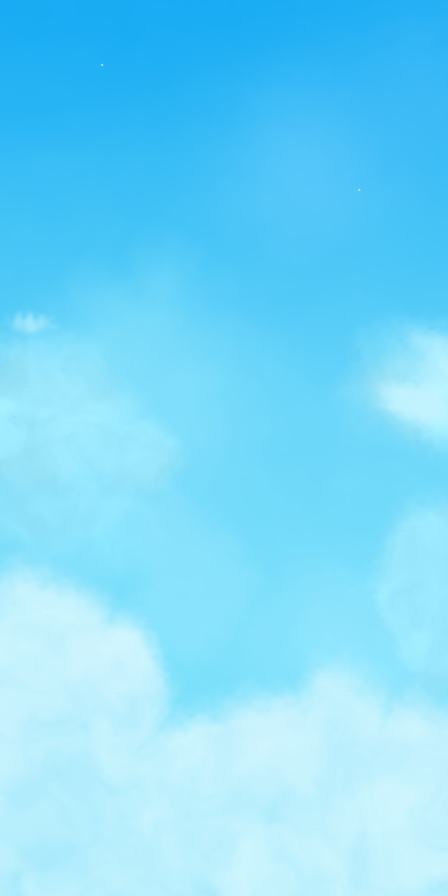
Give the GLSL for this texture, as a Shadertoy shader.

```glsl
float hash(vec2 p) {
    vec3 q = fract(vec3(p.xyx) * 0.1031);
    q += dot(q, q.yzx + 33.33);
    return fract((q.x + q.y) * q.z);
}

float noise(vec2 p) {
    vec2 i = floor(p), f = fract(p);
    f = f * f * (3.0 - 2.0 * f);
    return mix(mix(hash(i), hash(i + vec2(1, 0)), f.x),
               mix(hash(i + vec2(0, 1)), hash(i + vec2(1, 1)), f.x), f.y);
}

float fbm(vec2 p) {
    float sum = 0.0, amp = 0.5;
    for (int i = 0; i < 5; i++) {
        sum += amp * noise(p);
        p = mat2(1.6, 1.2, -1.2, 1.6) * p + 7.3;
        amp *= 0.5;
    }
    return sum / 0.97;
}

// Elliptical puff: crisp rim, fading in over the given inner depth
float puff(vec2 p, vec2 center, vec2 radius, float depth) {
    float d = (length((p - center) / radius) - 1.0) * min(radius.x, radius.y);
    return 1.0 - smoothstep(-depth, 0.012, d);
}

float glow(vec2 p, vec2 center, vec2 radius) {
    vec2 q = (p - center) / radius;
    return exp(-dot(q, q));
}

float speck(vec2 p, vec2 center) {
    return 1.0 - smoothstep(0.001, 0.004, length(p - center));
}

vec3 skyColor(vec2 p) {
    float y = p.y + 0.05 * (fbm(p * vec2(2.0, 7.0)) - 0.5);
    vec3 c = mix(vec3(0.49, 0.88, 0.985), vec3(0.43, 0.845, 0.98), smoothstep(0.5, 1.1, y));
    c = mix(c, vec3(0.27, 0.77, 0.965), smoothstep(1.0, 1.52, y));
    c = mix(c, vec3(0.10, 0.675, 0.955), smoothstep(1.42, 2.0, y));
    c = mix(c, vec3(0.40, 0.80, 0.985), 0.65 * glow(p, vec2(0.69, 1.62), vec2(0.19, 0.2)));
    return mix(c, vec3(0.27, 0.74, 0.97), 0.6 * glow(p, vec2(0.95, 1.8), vec2(0.2, 0.22)));
}

void mainImage(out vec4 fragColor, in vec2 fragCoord) {
    // Canvas spans 1 by 2 units
    vec2 p = fragCoord / iResolution.xy * vec2(1.0, 2.0);

    // Broad billows plus a fine ragged brush edge
    vec2 billow = vec2(fbm(p * 7.0), fbm(p * 7.0 + 41.0)) - 0.5;
    vec2 rag = vec2(noise(p * 75.0), noise(p * 75.0 + 19.0)) - 0.5;
    vec2 q = p + 0.11 * billow + 0.013 * rag;
    float grain = fbm(p * 11.0 + 2.0 * billow) - 0.5;

    vec3 color = skyColor(p + 0.008 * rag);

    // Thin veil rising on the left
    float veil = puff(q, vec2(0.30, 1.12), vec2(0.38, 0.34), 0.24);
    veil = max(veil, 0.7 * puff(q, vec2(0.36, 1.32), vec2(0.12, 0.20), 0.12));
    veil = max(veil, 0.5 * puff(q, vec2(0.48, 1.12), vec2(0.24, 0.20), 0.18));
    color = mix(color, vec3(0.52, 0.88, 0.985), 0.75 * veil);

    // Middle left cloud and its trailing foot
    float left = puff(q, vec2(0.08, 1.06), vec2(0.29, 0.24), 0.13);
    left = max(left, 0.85 * puff(q, vec2(0.30, 0.98), vec2(0.13, 0.13), 0.07));
    left = max(left, 0.7 * puff(q, vec2(0.14, 0.86), vec2(0.38, 0.16), 0.13));
    color = mix(color, vec3(0.64, 0.92, 0.99) + 0.12 * grain, 0.85 * left);
    float foot = puff(q, vec2(0.42, 0.70), vec2(0.16, 0.21), 0.08);
    foot = max(foot, 0.7 * puff(q, vec2(0.65, 0.60), vec2(0.18, 0.18), 0.13));
    color = mix(color, vec3(0.58, 0.90, 0.99), 0.55 * foot);
    color = mix(color, vec3(0.72, 0.94, 0.99), 0.7 * puff(q, vec2(0.06, 1.29), vec2(0.045, 0.025), 0.02));

    // Right cloud: lower bank, upper head, bright crest
    float bank = puff(q, vec2(1.0, 0.68), vec2(0.20, 0.24), 0.06);
    bank = max(bank, 0.5 * puff(q, vec2(0.88, 0.58), vec2(0.22, 0.22), 0.12));
    color = mix(color, vec3(0.62, 0.91, 0.99) + 0.10 * grain, 0.85 * bank);
    float head = puff(q, vec2(0.96, 1.12), vec2(0.23, 0.17), 0.12);
    color = mix(color, vec3(0.68, 0.93, 0.99) + 0.14 * grain, 0.9 * head);
    float crest = puff(q, vec2(0.92, 1.10), vec2(0.09, 0.05), 0.03);
    crest = max(crest, 0.7 * puff(q, vec2(0.99, 1.18), vec2(0.09, 0.08), 0.06));
    color = mix(color, vec3(0.79, 0.955, 0.99), 0.65 * crest);

    // Pale bank filling the bottom
    float low = 1.0 - smoothstep(0.34, 0.45, q.y);
    low = max(low, puff(q, vec2(0.08, 0.52), vec2(0.22, 0.24), 0.08));
    low = max(low, puff(q, vec2(0.26, 0.45), vec2(0.14, 0.21), 0.06));
    low = max(low, puff(q, vec2(0.60, 0.22), vec2(0.22, 0.27), 0.07));
    low = max(low, puff(q, vec2(0.77, 0.32), vec2(0.16, 0.21), 0.09));
    low = max(low, puff(q, vec2(0.95, 0.25), vec2(0.17, 0.25), 0.08));
    vec3 pale = vec3(0.755, 0.945, 0.992) + vec3(0.20, 0.06, 0.01) * grain;
    pale = mix(pale, vec3(0.67, 0.92, 0.99), 0.65 * glow(q, vec2(0.14, 0.14), vec2(0.20, 0.16)));
    float light = glow(q, vec2(0.22, 0.53), vec2(0.16, 0.12));
    light = max(light, glow(q, vec2(0.60, 0.36), vec2(0.12, 0.12)));
    light = max(light, 0.8 * glow(q, vec2(0.03, 0.38), vec2(0.08, 0.11)));
    light = max(light, 0.7 * glow(q, vec2(0.90, 0.32), vec2(0.13, 0.14)));
    pale = mix(pale, vec3(0.84, 0.965, 0.995), 0.75 * light);
    color = mix(color, pale, 0.93 * low);

    // Soft pigment variation and two tiny flecks
    color += vec3(0.025, 0.012, 0.002) * grain;
    float flecks = max(speck(p, vec2(0.228, 1.855)), speck(p, vec2(0.802, 1.576)));
    color = mix(color, vec3(0.75, 0.93, 1.0), 0.8 * flecks);

    fragColor = vec4(clamp(color, 0.0, 1.0), 1.0);
}
```
